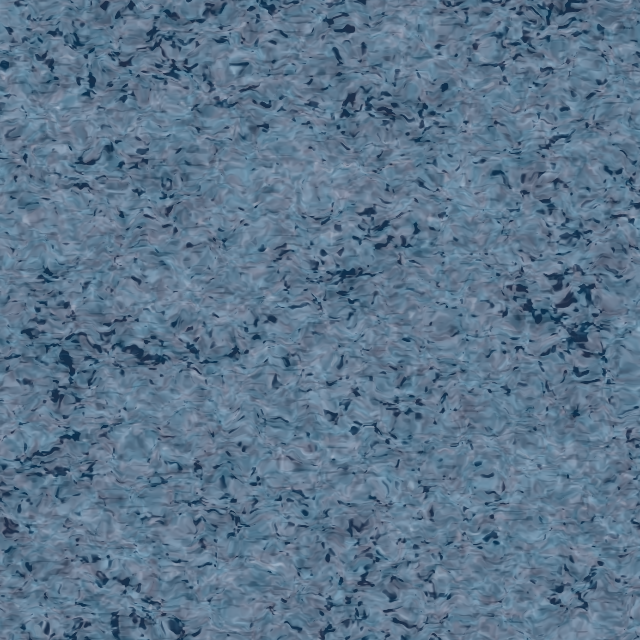
This texture is drawn by a three.js fragment shader. Its source:

```glsl
// Mottled slate-blue stone with fine grain, dark clustered specks and short horizontal streaks.
#define BODY_COLOR vec3(0.390, 0.488, 0.577)
#define MOTTLE_CELLS vec2(42.0, 58.0)
#define GRAIN_CELLS vec2(92.0, 134.0)
#define FINE_CELLS vec2(185.0, 262.0)
#define SPECK_CELLS vec2(84.0, 112.0)
#define STREAK_CELLS vec2(58.0, 225.0)
#define PATCH_CELLS 11.0
#define SPECK_DEPTH 0.28
#define STREAK_DEPTH 0.10
#define PALE_GAIN 0.08
#define TINT_AMOUNT 0.07

varying vec2 vUv;

float hash(vec2 p) {
  vec3 q = fract(vec3(p.xyx) * 0.1031);
  q += dot(q, q.yzx + 33.33);
  return fract((q.x + q.y) * q.z);
}

// Smooth value noise, centred on zero.
float noise(vec2 p, float seed) {
  vec2 cell = floor(p) + seed * 17.0;
  vec2 f = fract(p);
  f = f * f * (3.0 - 2.0 * f);
  float low = mix(hash(cell), hash(cell + vec2(1.0, 0.0)), f.x);
  float high = mix(hash(cell + vec2(0.0, 1.0)), hash(cell + vec2(1.0, 1.0)), f.x);
  return mix(low, high, f.y) - 0.5;
}

// Bends the domain so that no grid direction shows.
vec2 warp(vec2 p) {
  vec2 broad = vec2(noise(p * 31.0, 1.0), noise(p * 31.0, 2.0));
  vec2 small = vec2(noise(p * 105.0, 3.0), noise(p * 105.0, 4.0));
  return p + broad * 0.018 + small * 0.006;
}

// Ragged dark blots, denser inside the broad patches.
float specks(vec2 p, float density) {
  float blot = 0.65 * noise(p * SPECK_CELLS, 5.0) + 0.35 * noise(p * FINE_CELLS, 6.0);
  return smoothstep(0.14, 0.36, blot + 0.26 * density);
}

void main() {
  vec2 p = warp(vUv);
  float density = noise(vUv * PATCH_CELLS, 7.0);

  // Soft body shading from coarse to fine.
  float shade = 0.10 * noise(p * MOTTLE_CELLS, 8.0)
              + 0.12 * noise(p * GRAIN_CELLS, 9.0)
              + 0.13 * noise(p * FINE_CELLS, 10.0)
              - 0.05 * density;

  // Dark marks.
  float speck = specks(p, density);
  vec2 streakPoint = mix(vUv, p, 0.4);
  float streak = smoothstep(0.18, 0.45, noise(streakPoint * STREAK_CELLS, 11.0));
  shade -= SPECK_DEPTH * speck + STREAK_DEPTH * streak;

  // Sparse pale flecks.
  float paleField = 0.6 * noise(p * GRAIN_CELLS, 12.0) + 0.4 * noise(p * MOTTLE_CELLS, 13.0);
  float pale = smoothstep(0.22, 0.40, paleField) * (1.0 - speck);
  shade += PALE_GAIN * pale;

  // Hue drifts between grey-violet and clear blue.
  float tint = noise(p * MOTTLE_CELLS * 1.3, 14.0) + 0.7 * noise(p * GRAIN_CELLS, 15.0);
  vec3 color = BODY_COLOR + max(shade, -0.30);
  color += TINT_AMOUNT * tint * vec3(1.0, -0.1, -0.25);
  color += speck * vec3(-0.01, 0.0, 0.02) + pale * vec3(0.015, 0.0, -0.01);

  gl_FragColor = vec4(clamp(color, 0.0, 1.0), 1.0);
}
```
